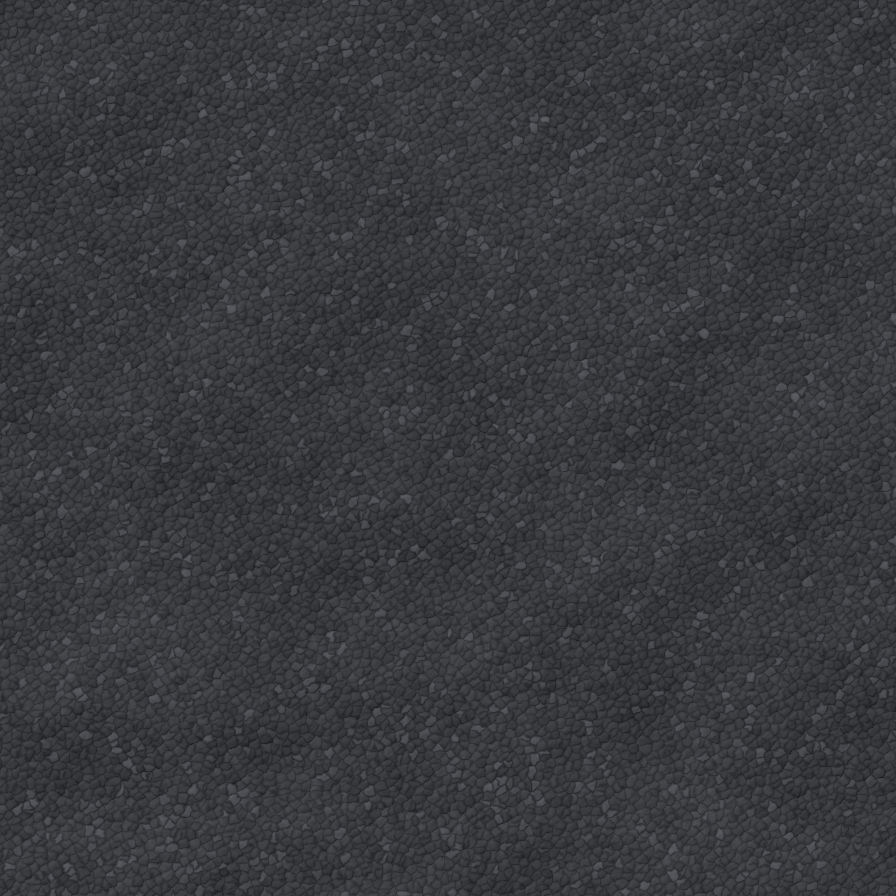
Reproduce this texture procedurally as a three.js fragment shader.

```glsl
// Dark asphalt: tightly packed small stones with faint diagonal mottling.
varying vec2 vUv;

const vec3 ASPHALT = vec3(0.227, 0.232, 0.246);
const vec2 STONE_COUNT = vec2(92.0, 112.0);
const vec2 LIGHT_DIRECTION = vec2(-0.6, 0.8);
const float LAY_ANGLE = 0.6;

vec2 hash2(vec2 p) {
  vec3 q = fract(vec3(p.xyx) * vec3(0.1031, 0.1030, 0.0973));
  q += dot(q, q.yzx + 33.33);
  return fract((q.xx + q.yz) * q.zy);
}

vec2 rotate(vec2 p, float angle) {
  float c = cos(angle);
  float s = sin(angle);
  return vec2(c * p.x + s * p.y, c * p.y - s * p.x);
}

float cornerSlope(vec2 cell, vec2 offset) {
  float angle = 6.2832 * hash2(cell).x;
  return dot(vec2(cos(angle), sin(angle)), offset);
}

float gradientNoise(vec2 p) {
  vec2 i = floor(p);
  vec2 f = fract(p);
  vec2 u = f * f * f * (f * (f * 6.0 - 15.0) + 10.0);
  vec2 e = vec2(1.0, 0.0);
  float low = mix(cornerSlope(i, f), cornerSlope(i + e, f - e), u.x);
  float high = mix(cornerSlope(i + e.yx, f - e.yx), cornerSlope(i + 1.0, f - 1.0), u.x);
  return mix(low, high, u.y);
}

float fbm(vec2 p) {
  float sum = 0.0;
  float weight = 1.0;
  for (int octave = 0; octave < 4; octave++) {
    sum += weight * gradientNoise(p);
    p = rotate(p, 0.5) * 2.03 + 17.3;
    weight *= 0.6;
  }
  return sum;
}

vec2 stoneCentre(vec2 cell) {
  return cell + 0.08 + 0.84 * hash2(cell);
}

// Sets the nearest stone's cell and the offset from its centre; returns edge distance.
float stoneEdge(vec2 p, out vec2 stone, out vec2 offset) {
  vec2 home = floor(p);
  float nearest = 9.0;
  for (int y = -1; y <= 1; y++) {
    for (int x = -1; x <= 1; x++) {
      vec2 cell = home + vec2(float(x), float(y));
      vec2 d = p - stoneCentre(cell);
      if (dot(d, d) < nearest) {
        nearest = dot(d, d);
        stone = cell;
        offset = d;
      }
    }
  }
  float edge = 1.0;
  for (int y = -2; y <= 2; y++) {
    for (int x = -2; x <= 2; x++) {
      vec2 cell = stone + vec2(float(x), float(y));
      vec2 d = p - stoneCentre(cell);
      vec2 across = offset - d;
      if (dot(across, across) > 0.0001) {
        edge = min(edge, dot(-0.5 * (offset + d), normalize(across)));
      }
    }
  }
  return edge;
}

// Brightness of the stones: varied tones, lit domes and dark joints.
float stoneShade(vec2 p, vec2 light) {
  vec2 stone;
  vec2 offset;
  float edge = stoneEdge(p, stone, offset);
  vec2 random = hash2(stone + 71.0);
  float body = smoothstep(0.0, 0.24, edge);
  float pale = 0.30 * smoothstep(0.78, 1.0, random.x) * body;
  float tone = 0.14 * (random.y - 0.5);
  float dome = 0.22 * dot(offset, light);
  return pale + tone + dome - 0.22 * (1.0 - body);
}

void main() {
  vec2 laid = rotate(vUv, LAY_ANGLE);
  vec2 light = rotate(LIGHT_DIRECTION, LAY_ANGLE);

  // Slightly warped joints make the stones uneven.
  vec2 warp = vec2(gradientNoise(laid * 150.0), gradientNoise(laid * 150.0 + 40.0));
  float stones = stoneShade(laid * STONE_COUNT + 20.0 + 0.35 * warp, light);

  // Fine grit and broad worn patches, both drawn out along the lay.
  float grit = gradientNoise(laid * vec2(130.0, 230.0) + 9.0);
  float patches = fbm(laid * vec2(5.0, 9.0) + 3.0);

  float brightness = 1.04 + stones + 0.17 * grit + 0.13 * patches;
  gl_FragColor = vec4(ASPHALT * brightness, 1.0);
}
```
